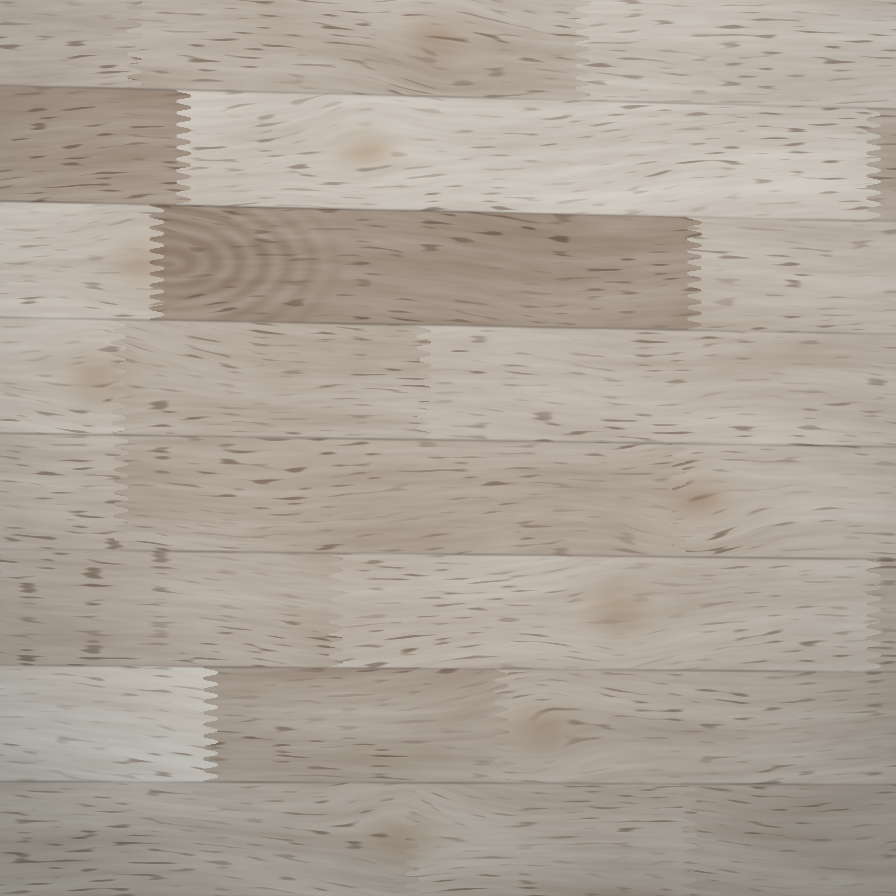
Reproduce this texture procedurally as a three.js fragment shader.

```glsl
varying vec2 vUv;

const vec3 DARK_WOOD = vec3(0.575, 0.515, 0.460);
const vec3 MID_WOOD = vec3(0.690, 0.647, 0.602);
const vec3 PALE_WOOD = vec3(0.790, 0.768, 0.735);
const vec3 KNOT_TINT = vec3(0.88, 0.81, 0.72);
const vec3 PORE_TINT = vec3(0.73, 0.68, 0.65);
const vec2 FIRST_SEAM = vec2(0.095, 0.1215);  // depth at left and right
const vec2 ROW_PITCH = vec2(0.1295, 0.1257);  // height at left and right
const float SEAM_WIDTH = 0.0013;
const float EDGE_SOFTNESS = 0.0012;
const float TEETH_PER_ROW = 10.0;
const float TOOTH_DEPTH = 0.016;
const vec2 FIBRE_SCALE = vec2(7.0, 115.0);
const vec2 PORE_SCALE = vec2(27.0, 225.0);
const vec2 ARCH_CENTRE = vec2(0.19, 0.705);

float hash(vec2 p) {
  return fract(sin(dot(p, vec2(127.1, 311.7))) * 43758.5);
}

float gradientDot(vec2 cell, vec2 offset) {
  float angle = 6.2832 * hash(cell);
  return dot(vec2(cos(angle), sin(angle)), offset);
}

float noise(vec2 p) {
  vec2 i = floor(p), f = fract(p);
  vec2 u = f * f * f * (f * (f * 6.0 - 15.0) + 10.0);
  vec2 e = vec2(1.0, 0.0);
  return 1.4 * mix(
    mix(gradientDot(i, f), gradientDot(i + e, f - e), u.x),
    mix(gradientDot(i + e.yx, f - e.yx), gradientDot(i + 1.0, f - 1.0), u.x), u.y);
}

vec2 rowJoints(float row) {
  if (row < 0.5) return vec2(0.150, 0.650);
  if (row < 1.5) return vec2(0.205, 0.975);
  if (row < 2.5) return vec2(0.175, 0.775);
  if (row < 3.5) return vec2(0.132, 0.473);
  if (row < 4.5) return vec2(0.135, 0.758);
  if (row < 5.5) return vec2(0.375, 0.975);
  if (row < 6.5) return vec2(0.235, 0.560);
  return vec2(0.460, 0.770);
}

// Tone of the left, middle and right boards: -1 dark, 1 pale
vec3 rowTones(float row) {
  if (row < 0.5) return vec3(0.25, 0.10, 0.50);
  if (row < 1.5) return vec3(-0.65, 0.72, -0.20);
  if (row < 2.5) return vec3(0.50, -0.80, 0.25);
  if (row < 3.5) return vec3(0.30, 0.00, 0.22);
  if (row < 4.5) return vec3(0.08, -0.20, 0.15);
  if (row < 5.5) return vec3(-0.05, 0.25, -0.10);
  if (row < 6.5) return vec3(0.75, -0.25, -0.05);
  return vec3(0.08, 0.02, -0.15);
}

vec3 boardColour(vec2 p, float row, float rowPos) {
  // Finger joints between boards
  float tooth = abs(fract(rowPos * TEETH_PER_ROW) - 0.5) * 2.0;
  float fingerX = p.x + (smoothstep(0.15, 0.85, tooth) - 0.5) * TOOTH_DEPTH;
  vec2 past = smoothstep(-EDGE_SOFTNESS, EDGE_SOFTNESS, fingerX - rowJoints(row));
  vec3 tones = rowTones(row);
  float tone = mix(mix(tones.x, tones.y, past.x), tones.z, past.y);
  float board = step(0.5, past.x) + step(0.5, past.y);
  float seed = hash(vec2(row + 3.0, board + 7.0));
  vec2 shift = vec2(seed * 37.0, row * 11.0 + board * 5.0);

  // Knot that bends the grain around it
  vec2 toKnot = vec2(p.x - 0.1 - 0.8 * hash(vec2(row, 4.3)), (rowPos - row - 0.5) * 0.128);
  float knot = exp(-dot(toKnot * vec2(32.0, 45.0), toKnot * vec2(32.0, 45.0)));
  float bend = 0.018 * noise(p * vec2(3.0, 7.0) + shift)
    + toKnot.y * 0.5 * exp(-dot(toKnot, toKnot) * 250.0);
  vec2 g = vec2(p.x, p.y + (seed - 0.4) * 0.16 * p.x + bend);

  // Broad patches, growth bands and fibres
  float patches = noise(g * vec2(4.0, 15.0) + shift);
  float bands = noise(g * vec2(2.5, 48.0) + shift.yx);
  float fibres = noise(g * FIBRE_SCALE + shift);
  float fine = noise(g * vec2(24.0, 240.0) + shift.yx);
  tone += 0.38 * patches + 0.22 * bands + 0.22 * fibres + 0.16 * fine;

  // Nested arches on the darkest board
  float ring = length((p - ARCH_CENTRE) * vec2(1.0, 1.8)) + bend * 0.7;
  float arched = (1.0 - step(0.5, abs(row - 2.0))) * (1.0 - step(0.5, abs(board - 1.0)));
  tone += arched * 0.20 * sin(ring * 230.0 + 2.0 * patches)
    * (1.0 - smoothstep(0.10, 0.24, ring));

  vec3 colour = mix(MID_WOOD, DARK_WOOD, clamp(-tone, 0.0, 1.3));
  colour = mix(colour, PALE_WOOD, clamp(tone, 0.0, 1.15));
  colour *= mix(vec3(1.0), KNOT_TINT, knot * (0.5 + 0.4 * fibres));

  // Short dark pores, gathered in clusters
  float cluster = smoothstep(-0.45, 0.45, noise(g * vec2(5.0, 18.0) + shift.yx));
  float pores = smoothstep(0.28, 0.68, noise(g * PORE_SCALE + shift));
  return colour * mix(vec3(1.0), PORE_TINT, pores * (0.25 + 0.65 * cluster));
}

void main() {
  vec2 p = vUv;
  float pitch = mix(ROW_PITCH.x, ROW_PITCH.y, p.x);
  float rowPos = (1.0 - p.y - mix(FIRST_SEAM.x, FIRST_SEAM.y, p.x)) / pitch + 1.0;
  float seam = floor(rowPos + 0.5);
  float fromSeam = (rowPos - seam) * pitch;
  vec3 colour = mix(boardColour(p, seam - 1.0, rowPos), boardColour(p, seam, rowPos),
    smoothstep(-EDGE_SOFTNESS, EDGE_SOFTNESS, fromSeam));

  // Thin seams of uneven strength
  float seamDark = 0.13 + 0.13 * noise(vec2(p.x * 9.0, seam * 3.7));
  colour *= 1.0 - seamDark * (1.0 - smoothstep(0.0, SEAM_WIDTH * 2.0, abs(fromSeam)));

  // Soft light from above, cooler and dimmer at the corners
  vec2 fromLight = p - vec2(0.52, 0.72);
  float dim = smoothstep(0.1, 1.0, dot(fromLight, fromLight) * 1.25);
  colour *= mix(vec3(1.03), vec3(0.80, 0.83, 0.84), dim);
  gl_FragColor = vec4(colour, 1.0);
}
```
